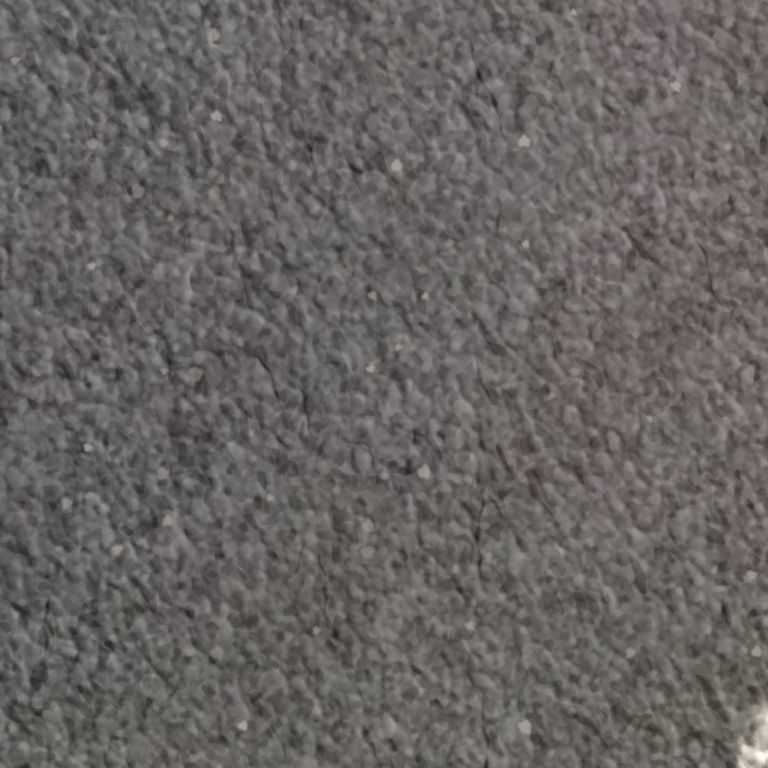
This texture is drawn by a Shadertoy shader. Its source:

```glsl
// Weathered grey asphalt: soft gritty grain, short cracks and scattered pale chips.
#define GRAIN_SCALE 72.0
#define FINE_SCALE 125.0
#define CONTRAST 1.0
#define CRACK_COUNT 34
#define CRACK_DEPTH 0.16
#define CHIP_GRID 30.0
#define CHIP_SHARE 0.10
#define BASE_COLOR vec3(0.404, 0.386, 0.386)
#define CHIP_COLOR vec3(0.62, 0.60, 0.58)
#define EDGE_COLOR vec3(0.74, 0.72, 0.67)

vec2 hash2(vec2 p) {
    vec3 q = fract(p.xyx * vec3(0.1031, 0.1030, 0.0973));
    q += dot(q, q.yzx + 33.33);
    return fract((q.xx + q.yz) * q.zy);
}

// Soft cellular noise: x = blended cell tone, y = squared distance to seeds
vec2 softCells(vec2 p) {
    vec2 cell = floor(p), local = fract(p);
    float total = 0.0, tone = 0.0;
    for (int j = -1; j <= 1; j++)
    for (int i = -1; i <= 1; i++) {
        vec2 offset = vec2(i, j);
        vec2 delta = offset + hash2(cell + offset) - local;
        float weight = exp(-5.5 * dot(delta, delta));
        tone += weight * hash2(cell + offset + 71.0).x;
        total += weight;
    }
    return vec2(tone / total, -log(total) / 5.5);
}

// Broad drifting waves for stains and uneven wear
float waves(vec2 p) {
    float sum = 0.0, gain = 0.5;
    for (int i = 0; i < 4; i++) {
        sum += gain * sin(p.x + 1.7 * sin(p.y * 0.8 + float(i))) * cos(p.y * 1.1 - 0.6 * p.x);
        p = mat2(1.2, 1.3, -1.3, 1.2) * p + 2.3;
        gain *= 0.6;
    }
    return sum;
}

// Grit lit from the upper right, with small pits in two leaning directions
float grit(vec2 p) {
    vec2 q = mat2(1.0, 0.08, 0.16, 0.86) * p * GRAIN_SCALE;
    vec2 here = softCells(q);
    vec2 lit = softCells(q + vec2(0.40, 0.25));
    vec2 fine = softCells(p * FINE_SCALE + 19.0);
    float tone = 0.08 * (here.x - 0.5) + 0.10 * (here.x - lit.x);
    tone += 0.13 * (lit.y - here.y) + 0.15 * (fine.x - 0.5);
    float steep = softCells(mat2(1.1, 0.1, 0.2, 0.6) * p * GRAIN_SCALE + 47.0).x;
    float slanted = softCells(mat2(1.0, -0.45, 0.75, 0.75) * p * GRAIN_SCALE + 83.0).x;
    float pits = smoothstep(0.70, 0.90, steep) + smoothstep(0.70, 0.90, slanted);
    return tone - 0.08 * min(pits, 1.3) + 0.017;
}

// Tapered, wandering, nearly upright cracks; half gather in two columns
float cracks(vec2 p) {
    float dark = 0.0;
    for (int i = 0; i < CRACK_COUNT; i++) {
        float id = float(i);
        vec2 center = hash2(vec2(id, 5.0));
        vec2 shape = hash2(vec2(id, 23.0));
        float column = mix(0.38, 0.63, mod(id, 2.0)) + 0.04 * (center.x - 0.5);
        center.x = i < CRACK_COUNT / 2 ? column : center.x;
        float halfLength = mix(0.022, 0.075, shape.x * shape.x);
        vec2 d = p - center;
        d.x += d.y * mix(-0.15, 0.45, shape.y);
        d.x += 0.0030 * sin(d.y * 75.0 + id) + 0.0012 * sin(d.y * 190.0 + id * 2.0);
        float along = clamp(1.0 - abs(d.y) / halfLength, 0.0, 1.0);
        float uneven = 0.75 + 0.4 * sin(d.y * 160.0 + id * 5.0);
        float width = 0.0022 + 0.0042 * along * uneven;
        float line = 1.0 - smoothstep(0.0, width, abs(d.x));
        dark = max(dark, line * smoothstep(0.0, 0.5, along) * mix(0.55, 1.0, shape.x) * min(uneven, 1.0));
    }
    return dark;
}

// Sparse rounded stones; x = coverage, y = brightness
vec2 chips(vec2 p) {
    vec2 q = p * CHIP_GRID, cell = floor(q);
    vec2 kind = hash2(cell + 131.0);
    vec2 d = fract(q) - mix(vec2(0.35), vec2(0.65), hash2(cell + 211.0));
    float angle = atan(d.y, d.x);
    float radius = mix(0.13, 0.29, kind.y * kind.y);
    radius *= 1.0 + 0.10 * sin(3.0 * angle + kind.y * 40.0) + 0.06 * sin(5.0 * angle);
    float cover = 1.0 - smoothstep(radius - 0.10, radius + 0.07, length(d));
    return vec2(cover * step(kind.x, CHIP_SHARE), fract(kind.x * 91.0));
}

void mainImage(out vec4 fragColor, in vec2 fragCoord) {
    vec2 p = fragCoord / iResolution.y;
    vec2 bent = p + 0.0015 * vec2(sin(p.y * 83.0 + 2.0 * sin(p.x * 37.0)),
                                  sin(p.x * 71.0 + 2.0 * sin(p.y * 43.0)));

    // Uneven wear: lighter at upper right, darker along the bottom and left
    float wear = 0.03 * (p.x - 0.5) + 0.025 * (p.y - 0.5) + 0.022 * waves(p * 8.0);
    float roughness = 0.95 + 0.2 * waves(p * 9.0 + 5.0);
    vec3 color = BASE_COLOR + wear + CONTRAST * roughness * grit(bent);

    // Cool left, warm right, olive bottom, faint coloured stains
    color += vec3(0.018, -0.002, -0.016) * (p.x - 0.45 + 0.25 * waves(p * 5.0 + 9.0));
    color += vec3(-0.004, 0.005, -0.010) * smoothstep(0.5, 0.05, p.y);
    color += vec3(0.006, -0.005, 0.005) * waves(p * 16.0 + 2.0);

    // Chips and cracks
    vec2 chip = chips(bent);
    color = mix(color, CHIP_COLOR + 0.1 * (chip.y - 0.5), chip.x * mix(0.3, 0.9, chip.y));
    color -= CRACK_DEPTH * cracks(p);

    // Pale crumbling edge in the lower right corner
    float edge = length((p - vec2(1.02, 0.01)) * vec2(1.1, 0.6));
    edge += 0.035 * (softCells(p * 45.0).x - 0.5);
    vec3 rubble = EDGE_COLOR + 2.0 * grit(bent + 0.37);
    color = mix(color, rubble, 1.0 - smoothstep(0.045, 0.068, edge));

    fragColor = vec4(clamp(color, 0.0, 1.0), 1.0);
}
```
